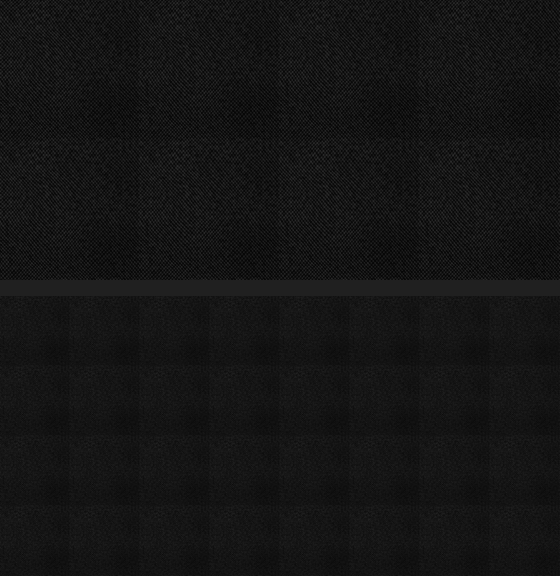
Top, the tile; bottom, the same tile 2 across and 2 down.
Reproduce this texture procedurally as a WebGL 1 fragment shader.

```glsl
precision highp float;

uniform vec2 u_resolution;

const float TAU = 6.2831853;
const vec2 TILES = vec2(4.0, 2.0);      // cloth swatches across and down
const vec2 THREADS = vec2(42.0, 36.0);  // staggered stitch pairs per swatch
const vec3 GAP = vec3(0.035);
const vec3 YARN = vec3(0.098);
const vec3 HIGHLIGHT = vec3(0.165);
const float WARP = 0.55;        // wander of the threads, in stitches
const float TWILL = 0.45;       // strength of the diagonal lean
const float GRAIN = 0.38;       // unevenness from stitch to stitch
const float FOLD_SHADE = 0.14;  // darkening toward swatch edges
const float SEAM = 0.02;        // width of the swatch joins

vec2 gradient(vec2 cell, vec2 period) {
  cell = mod(cell, period);
  float h = fract(sin(dot(cell, vec2(12.99, 78.23))) * 4375.85);
  return vec2(cos(TAU * h), sin(TAU * h));
}

// Gradient noise that wraps after a whole number of cells
float noise(vec2 p, vec2 period) {
  vec2 i = floor(p);
  vec2 f = p - i;
  vec2 w = f * f * f * (f * (f * 6.0 - 15.0) + 10.0);
  vec2 e = vec2(1.0, 0.0);
  float a = dot(gradient(i, period), f);
  float b = dot(gradient(i + e.xy, period), f - e.xy);
  float c = dot(gradient(i + e.yx, period), f - e.yx);
  float d = dot(gradient(i + e.xx, period), f - e.xx);
  return mix(mix(a, b, w.x), mix(c, d, w.x), w.y);
}

float wrappedNoise(vec2 uv, vec2 period, float offset) {
  return noise(uv * period + offset, period);
}

// Slow rise across a swatch with a quick smooth return at its end
float ramp(float t) {
  return smoothstep(0.35, 1.0 - SEAM, t) * (1.0 - smoothstep(1.0 - SEAM, 1.0, t));
}

void main() {
  vec2 uv = fract(gl_FragCoord.xy / u_resolution * TILES);
  float right = ramp(uv.x);
  float low = ramp(1.0 - uv.y);

  // Wandering thread positions
  vec2 wander = vec2(wrappedNoise(uv, vec2(4.0), 0.3),
                     wrappedNoise(uv, vec2(5.0), 2.7));
  wander += 0.3 * vec2(wrappedNoise(uv, vec2(13.0), 1.4),
                       wrappedNoise(uv, vec2(11.0), 3.6));
  vec2 thread = uv * THREADS + WARP * wander;

  // Staggered stitches: two crossing diagonals of varying weight
  float lean = TWILL * (0.35 + 1.5 * wrappedNoise(uv, vec2(3.0), 0.5));
  float rising = cos(TAU * (thread.x - thread.y));
  float falling = cos(TAU * (thread.x + thread.y));
  float stitch = 0.5 * ((1.0 - lean) * rising + (1.0 + lean) * falling);

  // Uneven yarn and tighter, flatter weave toward the upper part
  float grain = wrappedNoise(uv, THREADS, 0.37)
              + 0.5 * wrappedNoise(uv, vec2(21.0, 64.0), 0.61);
  float height = 0.5 + 0.5 * stitch * mix(0.85, 1.1, low) + GRAIN * grain;

  // Yarn colour
  vec3 color = mix(GAP, YARN, smoothstep(0.15, 0.6, height));
  color = mix(color, HIGHLIGHT, smoothstep(0.58, 1.0, height));

  // Soft folds and broad wear
  float shade = 1.0 - FOLD_SHADE * (right + low);
  shade += 0.14 * wrappedNoise(uv, vec2(4.0), 1.6);
  gl_FragColor = vec4(color * shade, 1.0);
}
```
